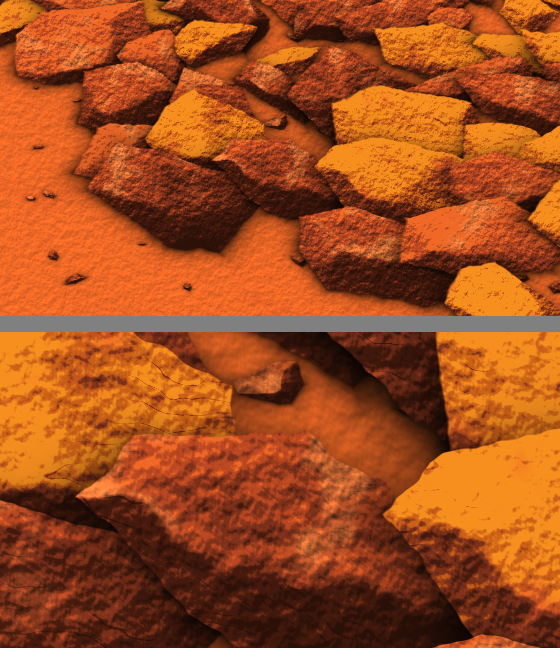
Top, the full canvas; bottom, a detail of the centre.
Write a WebGL 2 fragment shader that draws this texture.

```glsl
#version 300 es
precision highp float;

uniform vec2 u_resolution;
out vec4 fragColor;

const vec3 ORANGE = vec3(0.94, 0.41, 0.15);
const vec3 RUST   = vec3(0.73, 0.28, 0.13);
const vec3 UMBER  = vec3(0.49, 0.19, 0.10);
const vec3 DARK   = vec3(0.27, 0.10, 0.05);
const vec3 OCHRE  = vec3(0.97, 0.56, 0.12);
const vec3 TAN    = vec3(0.87, 0.48, 0.24);
const vec3 LIGHT  = vec3(-0.30, 0.74, 0.60);
const int ROWS = 8;               // rock rows, back to front
const int SIDES = 7;              // facets around each rock
const float BACK_SIZE = 0.10;
const float FRONT_SIZE = 0.27;
const float OCHRE_SHARE = 0.25;
const float FACET_SHARPNESS = 24.0;
const float PEBBLE_CELL = 0.07;
const float GRAIN_FREQ = 42.0;
const float TAU = 6.28319;

float hash(vec2 p) {
    vec3 q = fract((p.xyx + 50.0) * vec3(0.1031, 0.1030, 0.0973));
    q += dot(q, q.yzx + 33.33);
    return fract((q.x + q.y) * q.z);
}

vec2 gradient(vec2 cell) {
    float a = TAU * hash(cell);
    return vec2(cos(a), sin(a));
}

float gradientNoise(vec2 p) {
    vec2 i = floor(p), f = p - i;
    vec2 u = f * f * f * (f * (f * 6.0 - 15.0) + 10.0);
    vec2 e = vec2(1.0, 0.0);
    float low = mix(dot(gradient(i), f), dot(gradient(i + e), f - e), u.x);
    float high = mix(dot(gradient(i + e.yx), f - e.yx), dot(gradient(i + 1.0), f - 1.0), u.x);
    return mix(low, high, u.y);
}

float fbm(vec2 p) {
    float sum = 0.0, amp = 0.8;
    for (int i = 0; i < 4; i++) {
        sum += amp * gradientNoise(p);
        p = mat2(1.6, 1.2, -1.2, 1.6) * p + 7.3;
        amp *= 0.55;
    }
    return sum;
}

// Tone ramp from crevice to sunlit face
vec3 stoneColor(float tone, float ochre) {
    vec3 mid = mix(RUST, vec3(0.80, 0.38, 0.09), ochre);
    vec3 c = mix(DARK * 0.65, DARK, smoothstep(-0.05, 0.16, tone));
    c = mix(c, UMBER, smoothstep(0.18, 0.38, tone));
    c = mix(c, mid, smoothstep(0.38, 0.56, tone));
    return mix(c, mix(ORANGE, OCHRE, ochre), smoothstep(0.57, 0.74, tone));
}

// Paints one faceted convex rock and its contact shadow over col
void drawRock(inout vec3 col, vec2 p, vec2 center, float s, vec2 id, float relief) {
    float tilt = (hash(id + 3.0) - 0.6) * 0.8;
    mat2 turn = mat2(cos(tilt), -sin(tilt), sin(tilt), cos(tilt));
    vec2 size = s * vec2(mix(0.85, 1.40, hash(id + 5.0)), mix(0.42, 0.70, hash(id + 7.0)));
    vec2 q = turn * (p - center) / size;
    if (dot(q, q) > 5.0) return;

    // Cap plane and side planes, blended by a soft minimum of height
    vec2 capSlope = vec2(hash(id + 11.0) - 0.5, 0.1 + 0.4 * hash(id + 13.0));
    float weight = exp(-FACET_SHARPNESS * (0.45 - dot(capSlope, q)));
    vec2 slope = capSlope * weight;
    float d = -9.0;
    for (int i = 0; i < SIDES; i++) {
        vec2 key = id + vec2(float(i) * 17.0, 29.0);
        float a = (float(i) + 0.8 * hash(key)) * TAU / float(SIDES);
        vec2 dir = vec2(cos(a), sin(a));
        float side = dot(q, dir) - mix(0.70, 1.15, hash(key + 41.0));
        float steep = mix(0.6, 1.9, hash(key + 67.0));
        float w = exp(clamp(FACET_SHARPNESS * side * steep, -40.0, 40.0));
        slope += dir * steep * w;
        weight += w;
        d = max(d, side);
    }

    float gap = d * size.y;
    float under = smoothstep(0.6, -0.7, q.y);
    col *= 1.0 - mix(0.25, 0.75, under) * exp(-max(gap, 0.0) / (0.06 * s + 0.002));
    float cover = smoothstep(0.8, -0.8, gap * u_resolution.y);
    if (cover <= 0.0) return;

    vec3 normal = normalize(vec3((slope / weight) * turn, 1.0));
    float lit = dot(normal, LIGHT);

    // Weathering: blotches, strata and thin cracks
    vec2 offset = 37.0 * vec2(hash(id + 19.0), hash(id + 23.0));
    float blotch = fbm((p - center) * 7.0 + offset);
    float strata = gradientNoise(vec2(q.x * 1.3, q.y * 6.0 + blotch) + offset);
    float crack = smoothstep(0.035, 0.0, abs(strata)) * smoothstep(0.0, 0.3, blotch);
    float isOchre = step(hash(id + 31.0), OCHRE_SHARE);
    float tone = 0.14 + 0.60 * lit + 0.34 * (1.0 - isOchre) * (hash(id + 37.0) - 0.52);
    tone += 0.10 * isOchre + 0.55 * relief + 0.15 * blotch + 0.12 * strata - 0.22 * crack;
    float ochre = isOchre * smoothstep(-0.5, 0.0, blotch + 0.2 * lit);
    vec3 stone = stoneColor(tone, ochre);
    float dust = smoothstep(0.0, 0.35, blotch) * smoothstep(0.45, 0.75, lit);
    stone = mix(stone, TAN * (0.98 + relief), 0.75 * dust * (1.0 - isOchre));
    col = mix(col, stone, cover);
}

void main() {
    vec2 p = gl_FragCoord.xy / u_resolution.y;
    vec2 g = p * GRAIN_FREQ;
    float relief = fbm(g) - fbm(g + LIGHT.xy * 0.25);
    vec2 rough = p + 0.016 * vec2(fbm(p * 9.0), fbm(p * 9.0 + 31.0));

    // Sand
    float drift = fbm(p * vec2(4.0, 6.5) + 5.0);
    vec3 col = mix(ORANGE, RUST, 0.3 * smoothstep(0.1, 0.7, drift));
    col *= 1.0 + 0.32 * relief + 0.04 * drift;

    // Pebbles
    for (int k = 0; k < 9; k++) {
        vec2 id = floor(p / PEBBLE_CELL) + vec2(k % 3 - 1, k / 3 - 1);
        if (hash(id + 71.0) < 0.86) continue;
        vec2 center = (id + 0.25 + 0.5 * vec2(hash(id), hash(id + 9.0))) * PEBBLE_CELL;
        float s = mix(0.006, 0.032, pow(hash(id + 83.0), 2.0));
        drawRock(col, mix(p, rough, 0.3), center, s, id + 200.0, relief);
    }

    // Rock pile, leaving the lower left as open sand
    for (int row = 0; row < ROWS; row++) {
        float t = float(row) / float(ROWS - 1);
        float s = mix(BACK_SIZE, FRONT_SIZE, t);
        float pitch = 1.55 * s;
        float shift = hash(vec2(row, 91.0));
        float column = floor(p.x / pitch + shift);
        for (int k = -2; k <= 2; k++) {
            vec2 id = vec2(column + float(k), float(row) * 13.0);
            vec2 center = vec2((id.x - shift + 0.3 + 0.4 * hash(id)) * pitch,
                               mix(1.03, 0.02, pow(t, 1.3)) + 0.45 * s * (hash(id + 2.0) - 0.5));
            bool onSand = center.x * 0.55 + center.y < 0.62
                       || center.x + smoothstep(0.75, 0.9, center.y) < 0.25;
            if (onSand || hash(id + 47.0) < 0.08) continue;
            float scale = mix(0.70, 1.25, hash(id + 53.0));
            drawRock(col, rough, center, s * scale, id, relief);
        }
    }
    fragColor = vec4(clamp(col, 0.0, 1.0), 1.0);
}
```
